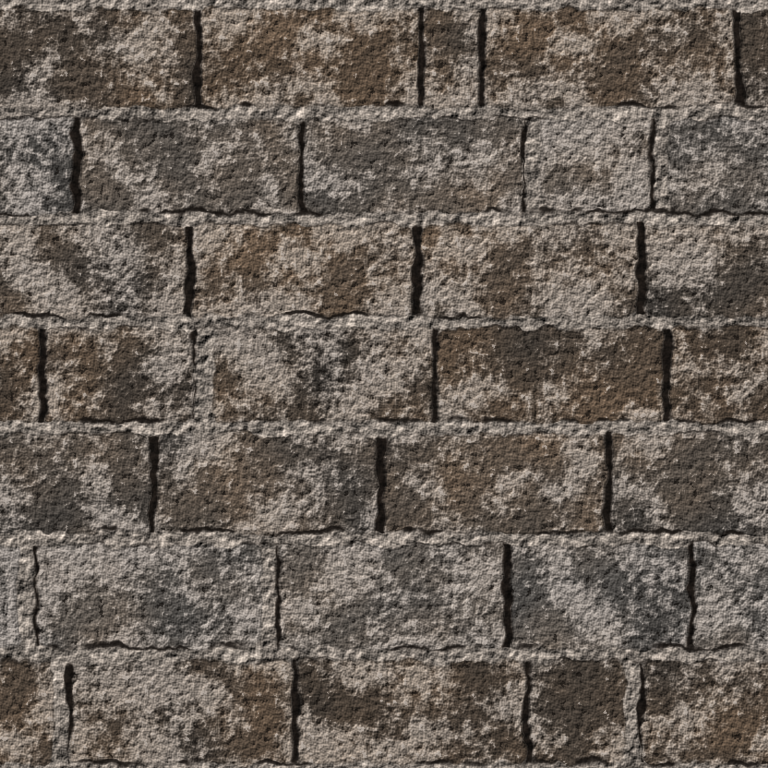
Give the GLSL for this texture, as a WebGL 2 fragment shader.

```glsl
#version 300 es
precision highp float;
// Weathered block wall: seven courses of long blocks with rough pale mortar
// between courses and dark open or crumbling filled joints between blocks.
// Periodic gradient noise drives edges, stains, lichen and grit, so it tiles.

uniform vec2 u_resolution;
out vec4 fragColor;

#define COURSES 7.0
#define MORTAR_HALF 0.0085   // half thickness of the bed joints
#define OPEN_HALF 0.0050     // half width of an open upright joint
#define FILLED_HALF 0.0125   // half width of a filled upright joint
#define CORNER 0.009         // rounding of block corners
#define ROUGHNESS 0.0065     // wobble of every edge
#define LICHEN_BIAS 0.06     // raises the pale coverage
#define GRIT 0.75            // strength of the fine relief

const float TAU = 6.28319;
const vec3 BROWN = vec3(0.300, 0.252, 0.208);
const vec3 GREY = vec3(0.325, 0.312, 0.298);
const vec3 PALE = vec3(0.580, 0.550, 0.525);
const vec3 MORTAR = vec3(0.505, 0.472, 0.440);
const vec3 SHADOW = vec3(0.075, 0.060, 0.050);

// Upright joints of each course, top to bottom; negative means mortar-filled.
const vec4 JOINTS[7] = vec4[7](
  vec4(0.257, 0.549, 0.627, 0.961), vec4(0.099, 0.393, -0.692, -0.858),
  vec4(0.245, 0.543, 0.835, 0.835), vec4(0.055, -0.265, 0.567, 0.868),
  vec4(0.200, 0.496, 0.793, 0.793), vec4(-0.037, -0.352, 0.659, 0.900),
  vec4(-0.081, 0.385, 0.686, -0.826));
const float BROWNNESS[7] = float[7](0.8, 0.2, 0.65, 0.85, 0.5, 0.05, 0.9);

float hash(vec2 p) {
  vec3 q = fract(p.xyx * 0.1031);
  q += dot(q, q.yzx + 33.33);
  return fract((q.x + q.y) * q.z);
}

float corner(vec2 cell, vec2 offset, float period) {
  float angle = TAU * hash(mod(cell, period) + period * 1.7);
  return dot(vec2(cos(angle), sin(angle)), offset);
}

// Gradient noise that repeats after "cells" cells across the unit square.
float noise(vec2 uv, float cells) {
  vec2 p = uv * cells, i = floor(p), f = p - i;
  vec2 s = f * f * f * (f * (f * 6.0 - 15.0) + 10.0), e = vec2(1.0, 0.0);
  return mix(mix(corner(i, f, cells), corner(i + e, f - e, cells), s.x),
             mix(corner(i + e.yx, f - e.yx, cells), corner(i + 1.0, f - 1.0, cells), s.x), s.y);
}

float fbm(vec2 uv, float cells, int octaves) {
  float sum = 0.0, gain = 1.0;
  for (int k = 0; k < octaves; k++) {
    sum += gain * noise(uv, cells);
    cells *= 2.0;
    gain *= 0.6;
  }
  return sum;
}

void main() {
  vec2 uv = gl_FragCoord.xy / u_resolution;
  float soft = 0.0008 + 0.7 / u_resolution.y;

  // Roughened position; v runs downward with slightly uneven course heights.
  vec2 rough = uv + ROUGHNESS * vec2(fbm(uv, 22.0, 4), fbm(uv, 27.0, 4));
  float v = 1.0 - rough.y;
  float y = (v - 0.005 + 0.010 * (1.0 - cos(TAU * (v - 0.1)))) * COURSES;
  float course = mod(floor(y), COURSES);
  float bed = (y - round(y)) / COURSES;

  // Nearest upright joint, and the joint that starts this block.
  float side = 1.0, nearestLeft = 1.0, start = 0.0, joint = 0.0;
  for (int k = 0; k < 4; k++) {
    float j = JOINTS[int(course)][k];
    float d = rough.x - abs(j);
    float left = fract(d);
    d -= round(d);
    if (abs(d) < abs(side)) { side = d; joint = j; }
    if (left < nearestLeft) { nearestLeft = left; start = abs(j); }
  }
  float filled = joint < 0.0 ? 1.0 : 0.0;
  vec2 id = vec2(course, floor(start * 100.0));
  float tone = hash(id + 3.0), cover = hash(id + 17.0);
  float jointSeed = hash(vec2(course + 41.0, abs(joint) * 90.0));

  // Rounded block: negative inside, positive in the joints.
  float wear = fbm(uv, 18.0, 3);
  float bedHalf = MORTAR_HALF * (1.0 + 0.7 * wear);
  float openHalf = OPEN_HALF * (0.65 + 0.6 * jointSeed + 0.6 * wear);
  float sideHalf = mix(openHalf, FILLED_HALF, filled);
  vec2 q = CORNER - vec2(abs(side) - sideHalf, abs(bed) - bedHalf);
  float block = length(max(q, 0.0)) + min(max(q.x, q.y), 0.0) - CORNER;

  // Grit lit from the upper left.
  vec2 toLight = vec2(-0.0012, 0.0018);
  float grit = fbm(uv, 88.0, 3);
  float relief = grit - fbm(uv + toLight, 88.0, 3);
  float lumps = fbm(uv, 58.0, 2) - fbm(uv + toLight * 1.6, 58.0, 2);

  // Block face: stains, pale lichen that gathers at the edges, pits and flecks.
  vec2 face = uv + vec2(tone, cover);
  float stain = fbm(face, 6.0, 3);
  float patches = fbm(face, 13.0, 5);
  float brown = clamp(BROWNNESS[int(course)] + 0.5 * (tone - 0.5) + 0.5 * stain, 0.0, 1.0);
  float lichen = smoothstep(-0.15, 0.50, 1.05 * patches + 0.45 * grit + LICHEN_BIAS
    + 0.35 * (cover - 0.5) - 0.18 * (brown - 0.5) + 0.22 * exp(min(block, 0.0) / 0.012));
  vec3 color = mix(GREY, BROWN, brown) * (1.0 + 0.35 * stain + 0.2 * (tone - 0.5));
  color = mix(color, PALE * mix(vec3(1.0), vec3(1.01, 0.98, 0.94), brown), 0.85 * lichen);
  color *= 1.0 + GRIT * relief + 0.22 * grit;
  color = mix(color, PALE * 1.2, 0.6 * smoothstep(0.42, 0.65, grit + 0.25 * patches));
  color = mix(color, SHADOW, 0.5 * smoothstep(0.42, 0.70, -grit - 0.2 * patches));
  color *= 1.0 - 0.25 * smoothstep(-0.004, 0.0, block);

  // Crumbly mortar.
  vec3 mortar = MORTAR * (1.0 + 0.35 * wear + 0.9 * lumps + GRIT * relief + 0.35 * grit);
  color = mix(color, mortar, smoothstep(-soft, soft, block));

  // Open joints are dark slots; filled ones keep a broken crack on one side.
  float crackSide = jointSeed < 0.5 ? -1.0 : 1.0;
  float slot = mix(abs(side) - openHalf,
    abs(side - crackSide * FILLED_HALF * 0.8) - 0.0022 - 0.005 * wear, filled);
  float between = smoothstep(0.0, 0.004, abs(bed) - bedHalf * 0.9);
  float crack = (1.0 - smoothstep(-soft, soft + 0.001, slot)) * between;
  color = mix(color, SHADOW * (1.0 + 0.8 * grit), 0.94 * crack);

  // Intermittent shadow lines along the beds.
  float ledge = abs(bed + bedHalf) - 0.0016 - 0.003 * wear;
  float broken = smoothstep(-0.05, 0.22, fbm(uv, 9.0, 4));
  color = mix(color, SHADOW, 0.85 * broken * (1.0 - smoothstep(-soft, soft + 0.001, ledge)));
  float lower = abs(bed - bedHalf) - 0.0012;
  color = mix(color, SHADOW, 0.5 * smoothstep(0.0, 0.3, -wear) * (1.0 - smoothstep(-soft, soft, lower)));

  fragColor = vec4(clamp(color, 0.0, 1.0), 1.0);
}
```
